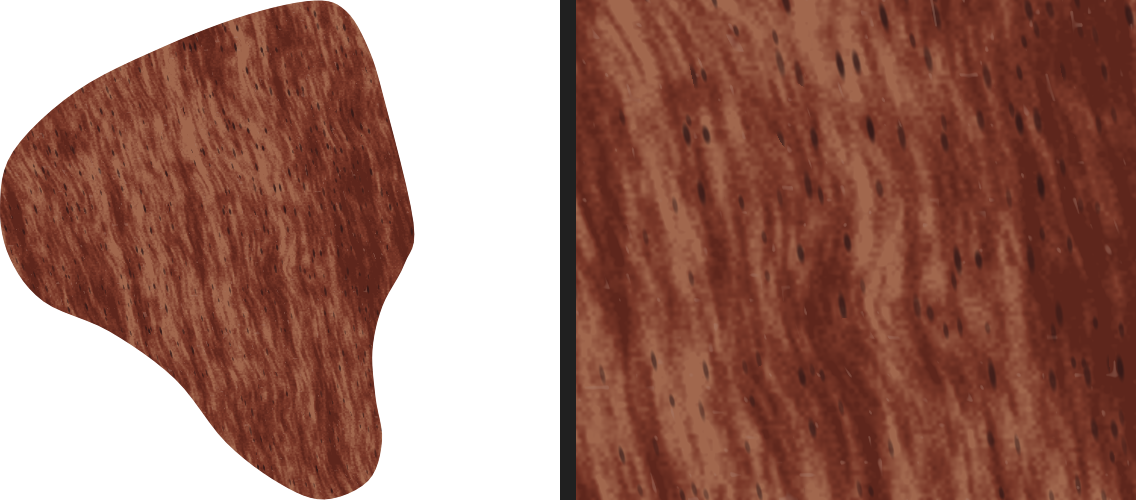
Left: the whole. Right: its middle third, enlarged.
A Shadertoy shader for this texture:

```glsl
// A smooth-edged slab of reddish brown wood on a white ground.
// A closed spline gives the outline; stretched noise along a slanted grain
// gives streaks and fibres, and jittered cells hold the dark pores.

const int COUNT = 23;
const int STEPS = 6;

// Spline knots of the outline, in thousandths of the canvas height
const vec2 KNOTS[COUNT] = vec2[COUNT](
    vec2(630, 999), vec2(692, 978), vec2(736, 905), vec2(768, 803),
    vec2(827, 555), vec2(809, 472), vec2(765, 388), vec2(745, 300),
    vec2(751, 206), vec2(764, 118), vec2(736, 38), vec2(649, 1),
    vec2(561, 32), vec2(452, 115), vec2(350, 242), vec2(219, 337),
    vec2(87, 397), vec2(20, 483), vec2(0, 585), vec2(26, 697),
    vec2(153, 818), vec2(328, 907), vec2(496, 971));

float hash(vec2 p) {
    vec3 q = fract(p.xyx * vec3(0.1031, 0.1030, 0.0973));
    q += dot(q, q.yzx + 33.33);
    return fract((q.x + q.y) * q.z);
}

float noise(vec2 p) {
    vec2 i = floor(p), f = fract(p);
    f = f * f * (3.0 - 2.0 * f);
    return mix(mix(hash(i), hash(i + vec2(1, 0)), f.x),
               mix(hash(i + vec2(0, 1)), hash(i + vec2(1, 1)), f.x), f.y);
}

// Noise centred on zero
float wave(vec2 p) { return noise(p + 40.0) - 0.5; }

vec2 catmullRom(vec2 a, vec2 b, vec2 c, vec2 d, float t) {
    return b + 0.5 * t * (c - a + t * (2.0 * a - 5.0 * b + 4.0 * c - d
             + t * (3.0 * (b - c) + d - a)));
}

// Signed distance to the outline, negative inside
float slabDistance(vec2 p) {
    float nearest = 1e6, side = 1.0;
    vec2 start = KNOTS[0];
    for (int i = 0; i < COUNT; i++) {
        vec2 a = KNOTS[(i + COUNT - 1) % COUNT], b = KNOTS[i];
        vec2 c = KNOTS[(i + 1) % COUNT], d = KNOTS[(i + 2) % COUNT];
        for (int k = 1; k <= STEPS; k++) {
            vec2 end = catmullRom(a, b, c, d, float(k) / float(STEPS));
            vec2 edge = end - start, w = p - start;
            vec2 gap = w - edge * clamp(dot(w, edge) / dot(edge, edge), 0.0, 1.0);
            nearest = min(nearest, dot(gap, gap));
            bvec3 crossing = bvec3(p.y >= start.y, p.y < end.y,
                                   edge.x * w.y > edge.y * w.x);
            if (all(crossing) || all(not(crossing))) side = -side;
            start = end;
        }
    }
    return side * sqrt(nearest);
}

// Short dark dashes scattered along the grain
float pores(vec2 g, vec2 cells, float seed) {
    vec2 p = g * cells, id = floor(p);
    float pick = hash(id + seed);
    vec2 centre = 0.3 + 0.4 * vec2(hash(id + seed + 17.0), hash(id + seed + 53.0));
    vec2 q = (fract(p) - centre) / vec2(0.24, 0.16 + 0.13 * hash(id + seed + 91.0));
    float chance = 0.13 + 0.3 * wave(vec2(g.x * 22.0, g.y * 3.0));
    return step(pick, chance) * (1.0 - smoothstep(0.35, 1.15, length(q)))
         * (0.55 + 0.45 * hash(id + seed + 7.0));
}

vec3 wood(vec2 p) {
    // Grain leans more on the left; fibres lean a little more than streaks
    float across = p.x + p.y * (0.28 - 0.19 * p.x) + 0.012 * wave(p * 5.0);
    vec2 grain = vec2(across, p.y);
    vec2 fibre = vec2(across + 0.022 * wave(p * vec2(7.0, 13.0)) + 0.07 * p.y, p.y);

    // Broad figure, streaks, fibres and speckle
    float tone = 0.48 + 0.10 * exp(-14.0 * dot(p - vec2(0.48, 0.7), p - vec2(0.48, 0.7)));
    tone += 0.34 * wave(vec2(across * 7.0, p.y * 5.0 + across * 4.0));
    tone += 0.22 * wave(vec2(across * 16.0, p.y * 17.0 - across * 9.0));
    tone += 0.40 * wave(grain * vec2(38.0, 2.2));
    tone += 0.30 * wave(grain * vec2(85.0, 6.0) + 9.0);
    tone += 0.42 * wave(fibre * vec2(125.0, 24.0) + 3.0);
    tone += 0.46 * wave(fibre * vec2(220.0, 48.0) + 31.0);
    tone += 0.24 * wave(p * 330.0);

    vec3 darkBrown = vec3(0.37, 0.15, 0.11);
    vec3 redBrown = vec3(0.48, 0.22, 0.16);
    vec3 lightTan = vec3(0.61, 0.38, 0.285);
    vec3 color = mix(darkBrown, redBrown, clamp((tone - 0.12) / 0.33, 0.0, 1.0));
    color = mix(color, lightTan, clamp((tone - 0.45) / 0.34, 0.0, 1.15));

    // Dark pores and sparse pale flecks
    float pore = max(pores(grain, vec2(92.0, 25.0), 5.0),
                     pores(grain + 0.37, vec2(125.0, 36.0), 71.0) * 0.7);
    color = mix(color, vec3(0.17, 0.085, 0.085), 0.85 * pore);
    float fleck = smoothstep(0.9, 0.99, noise(fibre * vec2(210.0, 120.0) + 77.0));
    return mix(color, vec3(0.66, 0.49, 0.43), 0.4 * fleck);
}

void mainImage(out vec4 fragColor, in vec2 fragCoord) {
    vec2 p = fragCoord / iResolution.y;
    float pixel = 1000.0 / iResolution.y;
    float cover = 1.0 - smoothstep(-0.6 * pixel, 0.6 * pixel, slabDistance(p * 1000.0));
    fragColor = vec4(mix(vec3(1.0), wood(p), cover), 1.0);
}
```
